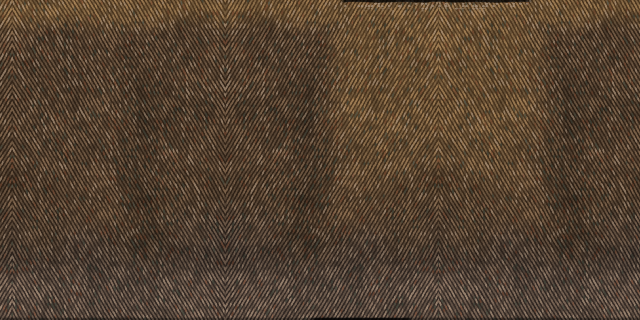
Write a WebGL 1 fragment shader that draws this texture.

```glsl
precision highp float;
// Worn brown twill: slanted thread stitches on two staggered lattices,
// mirrored about vertical seams, with golden wear, dusky stains and frayed
// borders. Lengths are in units of the canvas height.

uniform vec2 u_resolution;

float hash(vec2 p) {
  vec3 q = fract(vec3(p.xyx) * 0.1031);
  q += dot(q, q.yzx + 33.33);
  return fract((q.x + q.y) * q.z);
}

// Layered sines, roughly -1 to 1, for soft stains
float mottle(vec2 p) {
  float sum = 0.0;
  float amp = 0.5;
  for (int i = 0; i < 4; i++) {
    sum += amp * sin(p.x + 1.7 * sin(p.y * 0.8)) * cos(p.y + 1.3 * sin(p.x * 0.7));
    p = mat2(1.5, 1.1, -1.1, 1.5) * p + 2.3;
    amp *= 0.6;
  }
  return sum;
}

// Stitch coverage in x, per-stitch random values in y and z
vec3 stitch(vec2 p, float shift) {
  vec2 grid = vec2(84.0, 50.0);
  vec2 q = p * grid + shift;
  vec2 cell = floor(q);
  float tone = hash(cell + shift * 61.0);
  float hue = hash(cell + 17.0 + shift * 37.0);
  vec2 d = (fract(q) - 0.5) / grid;
  d.x -= 0.34 * d.y + (hue - 0.5) * 0.0012;
  float r = length(d / vec2(0.0038, 0.0086 + 0.0018 * tone));
  float blur = 0.25 + 0.15 * min(256.0 / u_resolution.y, 2.0);
  return vec3(1.0 - smoothstep(0.8 - blur, 0.8 + blur, r), tone, hue);
}

void main() {
  vec2 p = gl_FragCoord.xy / u_resolution.y;
  float across = gl_FragCoord.x / u_resolution.x;
  p.x = across * 2.0;

  // Fold the cloth about its seams
  float fold = abs(mod(p.x - 0.038, 1.332) - 0.666);
  vec2 cloth = vec2(fold, p.y);
  cloth.x += 0.0012 * sin(p.y * 31.0 + fold * 9.0);
  cloth.y += 0.0015 * sin(fold * 23.0 + p.y * 7.0);

  // Broad wear and stains
  float stain = mottle(cloth * vec2(11.0, 9.0));
  float fine = mottle(cloth * vec2(37.0, 29.0) + 5.0);
  float panel = smoothstep(0.96, 1.14, p.x) * (1.0 - smoothstep(1.58, 1.78, p.x));
  float low = 1.0 - smoothstep(0.12, 0.38, p.y + 0.09 * stain);
  float hem = smoothstep(0.88, 0.97, p.y + 0.02 * stain);
  float glow = max(panel * smoothstep(0.2, 0.75, p.y + 0.06 * stain), hem);
  float dusk = exp(-pow((fold - 0.25) / 0.07, 2.0)) * (1.0 - 0.7 * hem);
  dusk *= smoothstep(0.1, 0.3, p.y) * (1.0 - smoothstep(0.65, 0.85, p.y));
  float band = exp(-pow((p.y - 0.2 - 0.04 * stain) / 0.07, 2.0));

  // Dark ground, warmer where worn and greyer near the foot
  vec3 ground = mix(vec3(0.205, 0.148, 0.100), vec3(0.205, 0.165, 0.145), low);
  ground = mix(ground, vec3(0.30, 0.215, 0.125), glow);
  vec3 thread = mix(vec3(0.430, 0.340, 0.255), vec3(0.450, 0.375, 0.315), low);
  thread = mix(thread, vec3(0.530, 0.415, 0.275), glow);

  // Overlay both staggered sets of stitches
  vec3 color = ground * (1.0 + 0.10 * fine);
  for (int i = 0; i < 2; i++) {
    vec3 s = stitch(cloth, 0.5 * float(i));
    vec3 yarn = thread * (0.76 + 0.50 * s.y);
    yarn = mix(yarn, vec3(0.60, 0.52, 0.44), 0.65 * step(0.90, s.y));
    yarn = mix(yarn, vec3(0.22, 0.25, 0.21), 0.65 * step(0.94 - 0.12 * dusk, s.z));
    yarn = mix(yarn, vec3(0.43, 0.23, 0.14), 0.5 * (1.0 - step(0.05, s.z)));
    color = mix(color, yarn, s.x * 0.94);
  }
  color *= 1.0 + 0.09 * stain + 0.07 * fine - 0.16 * dusk - 0.15 * band;

  // Torn upper border with pale flecks
  float torn = smoothstep(1.06, 1.08, p.x) * (1.0 - smoothstep(1.64, 1.67, p.x));
  float fray = torn * smoothstep(0.965, 0.985, p.y + 0.014 * fine);
  vec2 fleckGrid = p * vec2(95.0, 130.0);
  float fleck = hash(floor(fleckGrid));
  float spot = 1.0 - smoothstep(0.25, 0.55, length(fract(fleckGrid) - 0.5));
  color = mix(color, vec3(0.64, 0.56, 0.48), 0.8 * fray * spot * step(0.65, fleck));
  color *= 1.0 - 0.8 * torn * smoothstep(0.991, 0.996, p.y + 0.004 * stain);

  // Dark lower selvage
  float selvage = smoothstep(0.96, 0.99, p.x) * (1.0 - smoothstep(1.26, 1.30, p.x));
  color *= 1.0 - (0.35 + 0.5 * selvage) * (1.0 - smoothstep(0.004, 0.010, p.y));

  gl_FragColor = vec4(clamp(color, 0.0, 1.0), 1.0);
}
```
